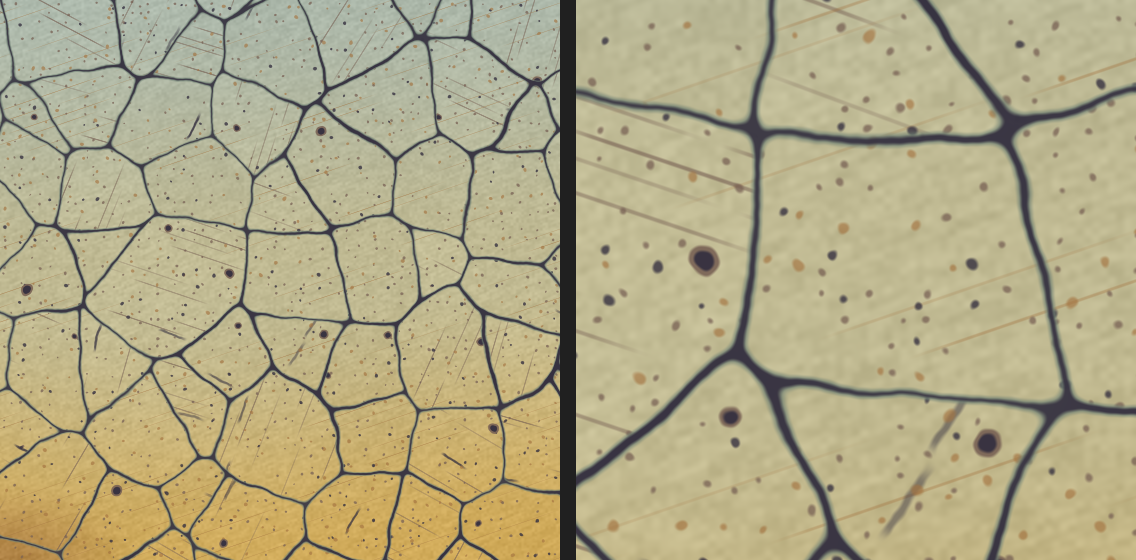
Left: the whole. Right: its middle third, enlarged.
A Shadertoy shader for this texture:

```glsl
// Polished metal section: dark etched grain boundaries, scratches and pits on a grey to amber sheen.

const vec3 INK    = vec3(0.21, 0.19, 0.25);
const vec3 HALO   = vec3(0.43, 0.50, 0.45);
const vec3 RUST   = vec3(0.64, 0.45, 0.25);
const vec3 UMBER  = vec3(0.47, 0.38, 0.33);
const vec3 SILVER = vec3(0.67, 0.72, 0.67);
const vec3 CREAM  = vec3(0.76, 0.735, 0.58);
const vec3 AMBER  = vec3(0.82, 0.67, 0.35);
const float GRAINS = 7.0;

vec3 hash3(vec2 p) {
    vec3 q = fract(p.xyx * vec3(0.1031, 0.1030, 0.0973));
    q += dot(q, q.yxz + 33.33);
    return fract((q.xxy + q.yzz) * q.zyx);
}

vec2 turn(vec2 p, float angle) {
    float c = cos(angle), s = sin(angle);
    return vec2(c * p.x + s * p.y, c * p.y - s * p.x);
}

float valueNoise(vec2 p) {
    vec2 i = floor(p), f = fract(p);
    f = f * f * (3.0 - 2.0 * f);
    float low = mix(hash3(i).x, hash3(i + vec2(1, 0)).x, f.x);
    float high = mix(hash3(i + vec2(0, 1)).x, hash3(i + vec2(1, 1)).x, f.x);
    return mix(low, high, f.y);
}

// Layered sines that bend straight edges
vec2 waves(vec2 p, float freq) {
    vec2 sum = vec2(0.0);
    float gain = 1.0;
    for (int i = 0; i < 4; i++) {
        sum += gain * sin(p.yx * freq + vec2(1.3, 4.1) + 0.6 * sin(p * freq * 0.7));
        p = turn(p, 1.1);
        freq *= 1.9;
        gain *= 0.48;
    }
    return sum;
}

// Cell seed position (xy) and weight (z); weights make the sizes uneven
vec3 seedAt(vec2 cell) {
    vec3 h = hash3(cell + 17.0);
    return vec3(cell + mix(vec2(0.04), vec2(0.96), h.xy), 0.55 * h.z * h.z);
}

// Weighted cellular noise: border distance (x) and the owning cell (yz)
vec3 grainField(vec2 p) {
    vec2 base = floor(p), owner = base;
    vec3 own = vec3(0.0);
    float nearest = 1e5;
    for (int k = 0; k < 25; k++) {
        vec2 cell = base + vec2(k % 5 - 2, k / 5 - 2);
        vec3 s = seedAt(cell);
        float power = dot(p - s.xy, p - s.xy) - s.z;
        if (power < nearest) { nearest = power; own = s; owner = cell; }
    }
    float sum = 1e-6;
    for (int k = 0; k < 25; k++) {
        vec2 cell = base + vec2(k % 5 - 2, k / 5 - 2);
        if (cell == owner) continue;
        vec3 s = seedAt(cell);
        float power = dot(p - s.xy, p - s.xy) - s.z;
        sum += exp(-45.0 * (power - nearest) / (2.0 * length(s.xy - own.xy)));
    }
    return vec3(max(-log(sum) / 45.0, 0.0), owner);
}

// Broken parallel lines along an angle
float scratches(vec2 p, float angle, float lanes, float len, float width, float chance, float seed) {
    vec2 q = turn(p, angle);
    float lane = floor(q.y * lanes);
    float x = q.x / len + 9.0 * hash3(vec2(lane, seed)).x;
    vec3 h = hash3(vec2(lane, floor(x)) + seed * 3.7);
    float d = abs(fract(q.y * lanes) - mix(0.25, 0.75, h.y)) / lanes;
    float taper = smoothstep(0.0, 0.2, fract(x)) * (1.0 - smoothstep(0.7, 1.0, fract(x)));
    return step(h.x, chance) * taper * mix(0.4, 1.0, h.z) * (1.0 - smoothstep(0.3 * width, 1.6 * width, d));
}

// Scattered round spots
float specks(vec2 p, float cells, float radius, float chance, float seed) {
    vec2 cell = floor(p * cells);
    vec3 h = hash3(cell + seed);
    float d = length(fract(p * cells) - mix(vec2(0.28), vec2(0.72), h.xy)) / cells;
    float r = radius * mix(0.5, 1.0, h.z);
    return step(hash3(cell + seed + 51.0).x, chance) * (1.0 - smoothstep(r - 0.0012, r + 0.0012, d));
}

void mainImage(out vec4 fragColor, in vec2 fragCoord) {
    vec2 p = fragCoord / iResolution.y;
    vec2 rough = p + 0.0012 * waves(p, 110.0);
    vec2 bent = p + 0.0065 * waves(p, 17.0) + 0.0009 * waves(p, 95.0);
    vec3 grain = grainField(bent * GRAINS);
    vec3 trait = hash3(grain.yz + 71.0);
    float edge = grain.x / GRAINS;

    // Sheen, with a scorched lower left corner
    vec3 color = mix(AMBER, CREAM, smoothstep(-0.02, 0.5, p.y + 0.03 * sin(p.x * 5.0)));
    color = mix(color, SILVER, smoothstep(0.5, 1.05, p.y + 0.05 * (0.5 - p.x)));
    color = mix(color, RUST, 0.65 * (1.0 - smoothstep(0.0, 0.22, length(p * vec2(0.8, 1.4)))));

    // Brushed relief and fine mottling
    vec2 brushed = turn(p, 0.4) * vec2(55.0, 230.0);
    color += 0.045 * (valueNoise(brushed) - 0.5) + 0.05 * (valueNoise(p * 210.0) - 0.5);
    color += 0.022 * (trait.z - 0.5);

    // Scratches: one direction per grain, plus long faint ones across all
    float angle = (trait.x < 0.55 ? 1.15 : -0.42) + 0.3 * (trait.y - 0.5);
    float inGrain = scratches(p, angle, 55.0, 0.16, 0.0012, 0.28 * step(0.35, trait.z), trait.y * 40.0);
    float across = scratches(p, 0.33, 48.0, 0.22, 0.0009, 0.3, 5.0);
    color = mix(color, UMBER, 0.65 * inGrain);
    color = mix(color, RUST, 0.4 * across);
    float etch = scratches(rough, angle, 24.0, 0.06, 0.0022, 0.035, 23.0);
    color = mix(color, INK, 0.85 * etch);

    // Specks and ringed pits
    color = mix(color, RUST, 0.65 * specks(rough, 44.0, 0.0034, 0.24, 3.0));
    color = mix(color, UMBER, 0.75 * specks(rough, 62.0, 0.0026, 0.27, 11.0));
    color = mix(color, INK, 0.8 * specks(rough, 38.0, 0.0032, 0.17, 29.0));
    color = mix(color, UMBER, 0.9 * specks(rough, 11.0, 0.0105, 0.14, 43.0));
    color = mix(color, INK, 0.95 * specks(rough, 11.0, 0.0068, 0.14, 43.0));

    // Etched boundaries of uneven weight
    float weight = valueNoise(p * 9.0 + 4.0);
    float width = mix(0.0011, 0.0033, weight * weight);
    float soft = max(0.0013, 0.6 / iResolution.y);
    float halo = 1.0 - smoothstep(width, width + 0.0035, edge);
    float line = 1.0 - smoothstep(width - soft, width + soft, edge);
    color = mix(color, HALO, 0.75 * halo);
    color = mix(color, INK, mix(0.82, 1.0, weight) * line);

    fragColor = vec4(clamp(color, 0.0, 1.0), 1.0);
}
```
